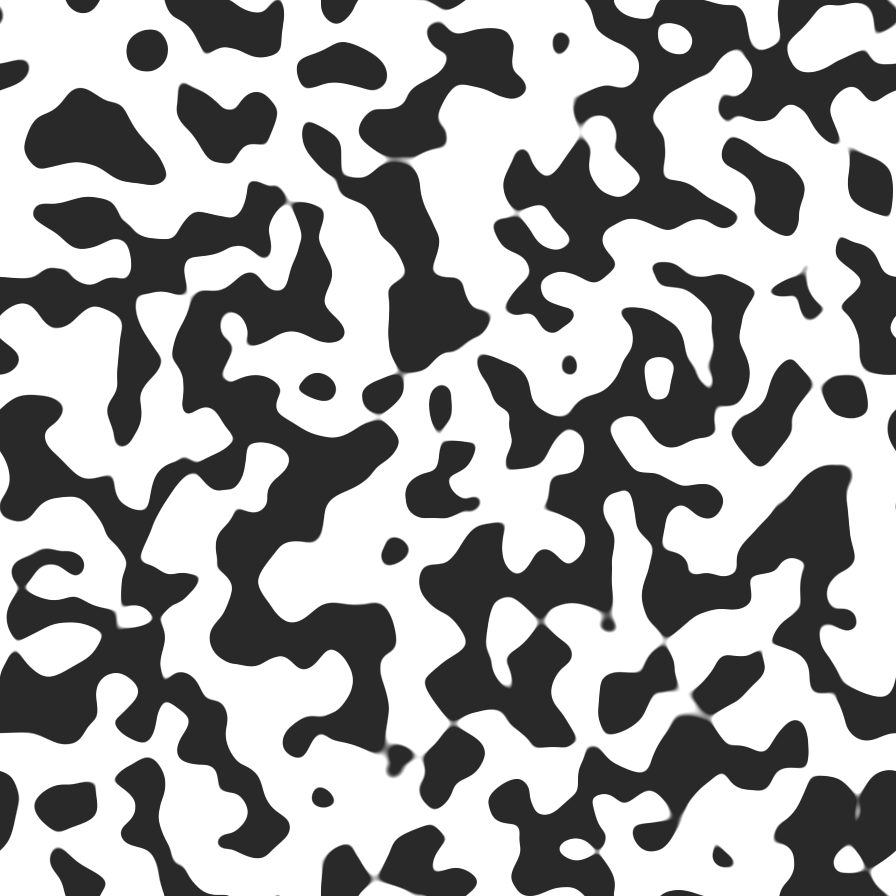
Reproduce this pattern procedurally as a Shadertoy shader.

```glsl
// Dark, smooth-edged animal-hide patches on white, tiling in both directions.
// Wrapping gradient noise layers are summed over a gently warped domain, and
// the resulting field is cut at a level that sets the share of dark area.

const vec3 PATCH_COLOR  = vec3(0.16);
const vec3 GROUND_COLOR = vec3(1.0);

const float PATCH_CELLS   = 16.0;   // whole cells per tile: main patch size
const float DETAIL_CELLS  = 19.0;   // breaks up the main lattice
const float CLUSTER_CELLS = 5.0;    // dense and sparse regions
const float WARP_CELLS    = 4.0;

const float DETAIL_WEIGHT  = 0.7;
const float CLUSTER_WEIGHT = 0.3;
const float WARP_AMOUNT    = 0.035; // in canvas units
const float CUT_LEVEL      = 0.042; // higher gives less dark area
const float EDGE_SOFTNESS  = 0.016; // half width, in field units

// Integer hash of a lattice cell, giving a value in 0..1.
float hashCell(vec2 cell, float seed) {
    uvec3 k = uvec3(cell, seed) * uvec3(1597u, 51749u, 38183u);
    uint h = k.x ^ (k.y + (k.z << 7));
    h = (h ^ (h >> 16)) * 0x7feb352du;
    h = (h ^ (h >> 15)) * 0x846ca68bu;
    h ^= h >> 16;
    return float(h >> 8) / 16777216.0;
}

// Unit gradient at a lattice corner, wrapped to the period, dotted with offset.
float cornerSlope(vec2 corner, vec2 offset, float period, float seed) {
    float angle = 6.2831853 * hashCell(mod(corner, period), seed);
    return dot(vec2(cos(angle), sin(angle)), offset);
}

// Gradient noise that repeats after one canvas unit.
float tilingNoise(vec2 uv, float period, float seed) {
    vec2 p = uv * period;
    vec2 cell = floor(p);
    vec2 f = p - cell;
    vec2 blend = f * f * f * (f * (f * 6.0 - 15.0) + 10.0);
    vec2 e = vec2(1.0, 0.0);
    float a = cornerSlope(cell,        f,        period, seed);
    float b = cornerSlope(cell + e.xy, f - e.xy, period, seed);
    float c = cornerSlope(cell + e.yx, f - e.yx, period, seed);
    float d = cornerSlope(cell + e.xx, f - e.xx, period, seed);
    return mix(mix(a, b, blend.x), mix(c, d, blend.x), blend.y);
}

// Height field whose high parts become patches.
float patchField(vec2 uv) {
    vec2 warp = vec2(tilingNoise(uv, WARP_CELLS, 1.0),
                     tilingNoise(uv, WARP_CELLS, 2.0));
    vec2 q = uv + WARP_AMOUNT * warp;
    return tilingNoise(q, PATCH_CELLS, 3.0)
         + DETAIL_WEIGHT * tilingNoise(q, DETAIL_CELLS, 4.0)
         + CLUSTER_WEIGHT * tilingNoise(q, CLUSTER_CELLS, 5.0);
}

void mainImage(out vec4 fragColor, in vec2 fragCoord) {
    vec2 uv = fragCoord / iResolution.xy;
    float height = patchField(uv) - CUT_LEVEL;

    // Soft edge, never narrower than about one pixel.
    float edge = max(EDGE_SOFTNESS, 0.55 * fwidth(height));
    float patchMask = smoothstep(-edge, edge, height);

    fragColor = vec4(mix(GROUND_COLOR, PATCH_COLOR, patchMask), 1.0);
}
```
